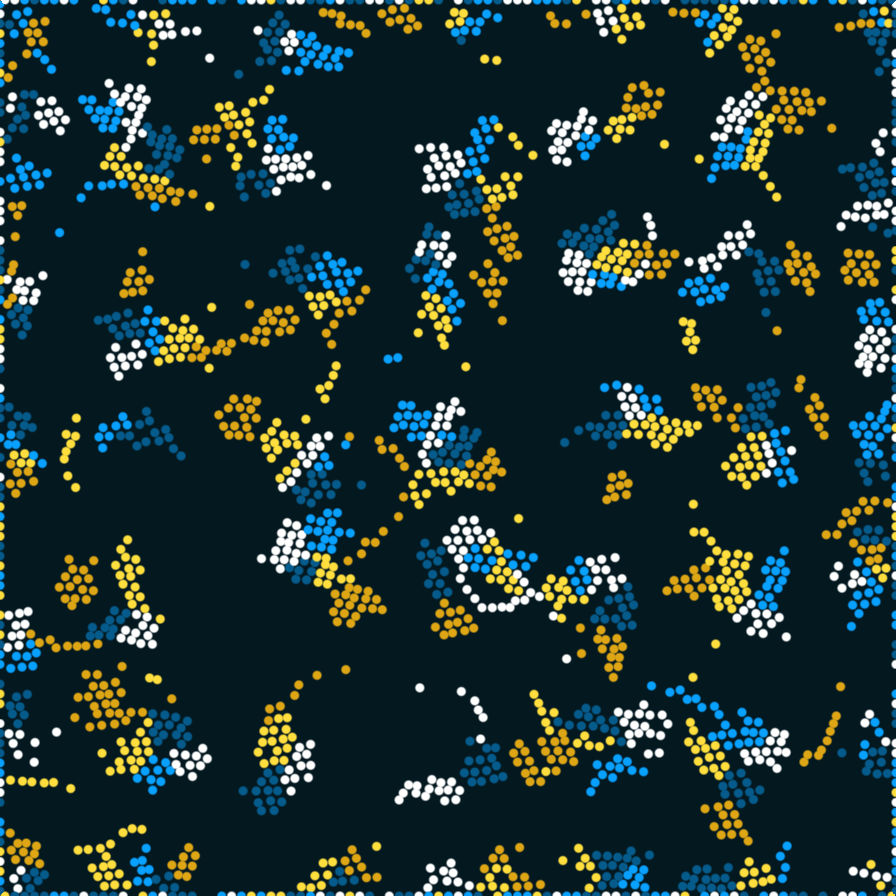
Write a Shadertoy shader that draws this pattern.

```glsl
// Small coloured dots gathered in loose multi-coloured clumps and thin trails
// on a dark ground. Dots sit on a warped, jittered staggered lattice; bent
// ellipses around clump centres decide which dots appear and in which colour.

vec2 hash2(vec2 p) {
    return fract(sin(vec2(dot(p, vec2(127.1, 311.7)), dot(p, vec2(269.5, 183.3)))) * 43758.5453);
}

vec3 palette(int k) {
    if (k == 0) return vec3(1.00, 0.87, 0.24);   // yellow
    if (k == 1) return vec3(0.03, 0.63, 1.00);   // bright blue
    if (k == 2) return vec3(1.00, 1.00, 1.00);   // white
    if (k == 3) return vec3(0.02, 0.36, 0.55);   // deep blue
    return vec3(0.87, 0.65, 0.08);               // ochre
}

// Slow displacement that turns and stretches the lattice
vec2 warp(vec2 p) {
    return 0.007 * sin(p.yx * vec2(31.0, 27.0) + 11.0 * p + vec2(0.0, 2.0));
}

// Nearest colour group at p: normalised distance, palette index, share of gaps
vec3 nearestGroup(vec2 p) {
    vec3 best = vec3(1e3, 0.0, 0.0);
    vec2 home = floor(p * 6.0 + 0.5);
    for (int j = -1; j <= 1; j++)
    for (int i = -1; i <= 1; i++) {
        vec2 id = home + vec2(i, j);
        if (min(id.x, id.y) < 0.0 || max(id.x, id.y) > 6.0) continue;
        vec2 h = hash2(id + 3.7);
        vec2 clump = id / 6.0 + 0.075 * (h - 0.5);
        bool outer = min(id.x, id.y) < 0.5 || max(id.x, id.y) > 5.5;
        float order = h.x > 0.5 ? 1.0 : -1.0;
        for (int k = 0; k < 6; k++) {
            vec2 a = hash2(id * 7.3 + float(k) * vec2(3.1, 5.7));
            vec2 b = hash2(id * 4.9 + float(k) * vec2(8.3, 2.9) + 11.0);
            vec2 c = hash2(id * 6.1 + float(k) * vec2(1.7, 9.1) + 23.0);
            vec2 e = hash2(id * 3.3 + float(k) * vec2(5.9, 4.3) + 41.0);
            if (e.x < (outer ? 0.42 : 0.14)) continue;

            // Inner groups crowd together, ochre and the trail lie further out
            bool trail = k == 5;
            float turn = 6.2832 * h.y + order * 1.2566 * float(k) + 1.8 * (a.x - 0.5);
            float reach = k >= 4 ? mix(0.050, 0.080, a.y) : mix(0.014, 0.042, a.y);
            vec2 centre = clump + reach * vec2(cos(turn), sin(turn));
            vec2 q = p - clamp(centre, 0.014, 0.986);

            // Rotate, bend and stretch
            float tilt = 3.1416 * b.x;
            q = mat2(cos(tilt), -sin(tilt), sin(tilt), cos(tilt)) * q;
            q.y += 26.0 * (c.x - 0.5) * q.x * q.x;
            float stretch = trail ? 7.0 : mix(1.1, 3.6, b.y * b.y);
            float size = trail ? 0.0185 : mix(0.020, 0.028, c.y);
            if (k == 0) size *= 1.08;
            float d = length(q / (size * vec2(sqrt(stretch), inversesqrt(stretch))));

            // Trails are mostly yellow or ochre
            int tint = !trail ? k : e.y < 0.4 ? 4 : e.y < 0.75 ? 0 : e.y < 0.9 ? 1 : 2;
            float gaps = trail ? 0.2 : 0.12 * e.y;
            if (d < best.x) best = vec3(d, float(tint), gaps);
        }
    }
    return best;
}

float disc(float d, float radius) {
    float soft = 0.0008 + 0.5 / iResolution.y;
    return 1.0 - smoothstep(radius - soft, radius + soft, d);
}

void mainImage(out vec4 fragColor, in vec2 fragCoord) {
    vec2 uv = fragCoord / iResolution.xy;
    vec3 col = vec3(0.015, 0.095, 0.125);

    // Dots of the clumps
    vec2 pitch = vec2(0.0122, 0.0107);
    vec2 g = (uv - warp(uv)) / pitch;
    for (int j = -1; j <= 1; j++)
    for (int i = -1; i <= 1; i++) {
        float row = floor(g.y) + float(j);
        float stagger = 0.5 * mod(row, 2.0);
        vec2 id = vec2(floor(g.x - stagger) + float(i), row);
        vec2 h = hash2(id);
        vec2 site = (id + vec2(0.5 + stagger, 0.5)) * pitch;
        vec2 centre = site + warp(site) + 0.0034 * (h - 0.5);
        float cover = disc(distance(uv, centre), 0.0050);
        vec2 rim = min(centre, 1.0 - centre);
        if (cover <= 0.0 || min(rim.x, rim.y) < 0.008) continue;

        // Ragged group edges, some gaps and a few strays
        vec3 group = nearestGroup(centre);
        vec2 r = hash2(id + 57.0);
        bool inside = group.x * mix(0.78, 1.22, r.x) < 1.0 && r.y > group.z;
        bool stray = group.x < 2.4 && r.y > 0.975;
        if (inside || stray) col = mix(col, palette(int(group.y)), cover);
    }

    // Row of half dots along the four sides, mostly blue and white
    vec2 side = min(uv, 1.0 - uv);
    bool upright = side.x < side.y;
    float along = (upright ? uv.y : uv.x) / 0.0110;
    float which = upright ? step(0.5, uv.x) : 2.0 + step(0.5, uv.y);
    vec2 r = hash2(vec2(floor(along), which * 13.0 + 5.0));
    vec2 offset = vec2((fract(along) - 0.5) * 0.0110, min(side.x, side.y));
    int tint = r.x < 0.15 ? 0 : r.x < 0.45 ? 1 : r.x < 0.68 ? 2 : 3;
    if (r.y > 0.12) col = mix(col, palette(tint), disc(length(offset), 0.0049));

    fragColor = vec4(col, 1.0);
}
```
